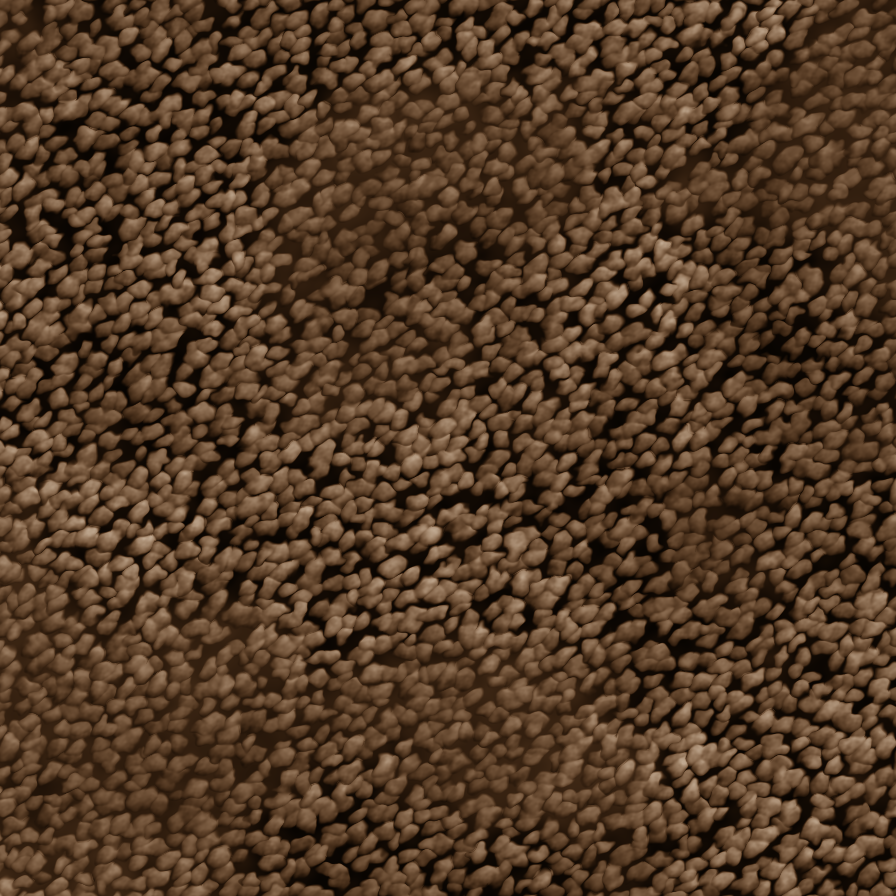
A WebGL 1 fragment shader for this texture:

```glsl
precision highp float;
// Crumbly brown soil: soft, lumpy grains lit from above, with dark gaps between.
// Jittered ellipses on a slanted grid are blended by height; slow noise varies
// gap depth and brightness, and a tone ramp turns the result into earthy browns.

uniform vec2 u_resolution;

#define GRAINS 53.0         // grid cells across the canvas
#define SLANT 0.62          // direction in which grains tend to lie, radians
#define STRETCH 1.13        // lengthening along the slant
#define GRAIN_RADII vec2(0.74, 0.54)
#define JITTER 0.8          // scatter of the grain centres
#define LUMPINESS 0.42      // distortion of the grain outlines
#define GRAIN_TONE 0.47
#define LIGHT_GAIN 0.14     // difference between lit and shaded sides
#define GAP_TONE 0.025
#define HAZE_TONE 0.17      // gap tone in the dusty patches
#define ROUGHNESS 0.15      // fine mottling on the grains
#define PATCHES 5.0         // slow variations across the canvas

float hash12(vec2 p) {
  vec3 q = fract(p.xyx * 0.1031);
  q += dot(q, q.yzx + 33.33);
  return fract((q.x + q.y) * q.z);
}

vec2 hash22(vec2 p) {
  return vec2(hash12(p + 17.3), hash12(p + 91.7));
}

float valueNoise(vec2 p) {
  vec2 cell = floor(p), f = fract(p);
  f = f * f * (3.0 - 2.0 * f);
  return mix(mix(hash12(cell), hash12(cell + vec2(1.0, 0.0)), f.x),
             mix(hash12(cell + vec2(0.0, 1.0)), hash12(cell + 1.0), f.x), f.y);
}

float fbm(vec2 p) {
  return 0.55 * valueNoise(p) + 0.3 * valueNoise(p * 2.1 + 7.7)
       + 0.15 * valueNoise(p * 4.3 + 3.1);
}

// Components of p along and across a direction
vec2 turn(vec2 p, float angle) {
  float c = cos(angle), s = sin(angle);
  return vec2(c * p.x + s * p.y, c * p.y - s * p.x);
}

// Returns the blended grain tone and how fully grains cover the point
vec2 grainLayer(vec2 p, vec2 light) {
  vec2 home = floor(p);
  float toneSum = 0.0, weightSum = 0.0001, cover = 0.0;
  for (int j = -1; j <= 1; j++) {
    for (int i = -1; i <= 1; i++) {
      vec2 cell = home + vec2(float(i), float(j));
      vec2 shape = hash22(cell + 140.0);
      vec2 center = cell + 0.5 + JITTER * (hash22(cell) - 0.5);
      float level = hash12(cell + 230.5);

      // Ellipse with its own tilt and size
      vec2 radii = GRAIN_RADII * mix(0.8, 1.2, shape.x);
      vec2 offset = p - center;
      float d = length(turn(offset, (shape.y - 0.5) * 2.0) / radii);

      // Dome shading, brighter towards the light
      float facing = dot(offset, light) / radii.y;
      float tone = GRAIN_TONE * mix(0.82, 1.18, level) * (1.0 - 0.48 * d * d);
      tone += LIGHT_GAIN * facing;
      tone += 0.1 * shape.x * smoothstep(0.2, 0.7, facing);

      float mask = 1.0 - smoothstep(0.72, 1.05, d);
      float weight = mask * exp(6.0 * (0.8 * level + 1.0 - d * d));
      toneSum += weight * tone;
      weightSum += weight;
      cover = max(cover, mask);
    }
  }
  return vec2(toneSum / weightSum, cover);
}

// Near-black through umber to pale tan
vec3 soilColor(float tone) {
  return tone * (vec3(1.0, 0.52, 0.14) + tone * vec3(0.0, 0.48, 0.82));
}

void main() {
  vec2 uv = gl_FragCoord.xy / min(u_resolution.x, u_resolution.y);

  // Slanted, stretched grain space with wobbling outlines
  vec2 p = turn(uv, SLANT) * GRAINS * vec2(1.0 / STRETCH, STRETCH) + 200.0;
  vec2 wobble = vec2(valueNoise(p * 1.9), valueNoise(p * 1.9 + 55.0)) - 0.5;
  vec2 light = turn(normalize(vec2(0.4, 0.9)), SLANT);
  vec2 grain = grainLayer(p + LUMPINESS * wobble, light);

  // Slow patches: dusty and flat, or deep and crisp
  float haze = smoothstep(0.42, 0.72, fbm(uv * PATCHES + 11.0));
  float shade = fbm(uv * PATCHES * 1.4 + 40.0) - 0.5;
  float mottle = 0.6 * valueNoise(p * 3.1) + 0.4 * valueNoise(p * 5.7) - 0.5;

  float gap = mix(GAP_TONE, HAZE_TONE, haze) + 0.05 * valueNoise(p * 1.3);
  float lit = grain.x + ROUGHNESS * mottle;
  lit = mix(lit, 0.31 + 0.75 * (lit - 0.35), haze);
  float tone = mix(gap, lit, grain.y) * (1.0 + 0.5 * shade);

  gl_FragColor = vec4(soilColor(clamp(tone, 0.015, 0.75)), 1.0);
}
```
